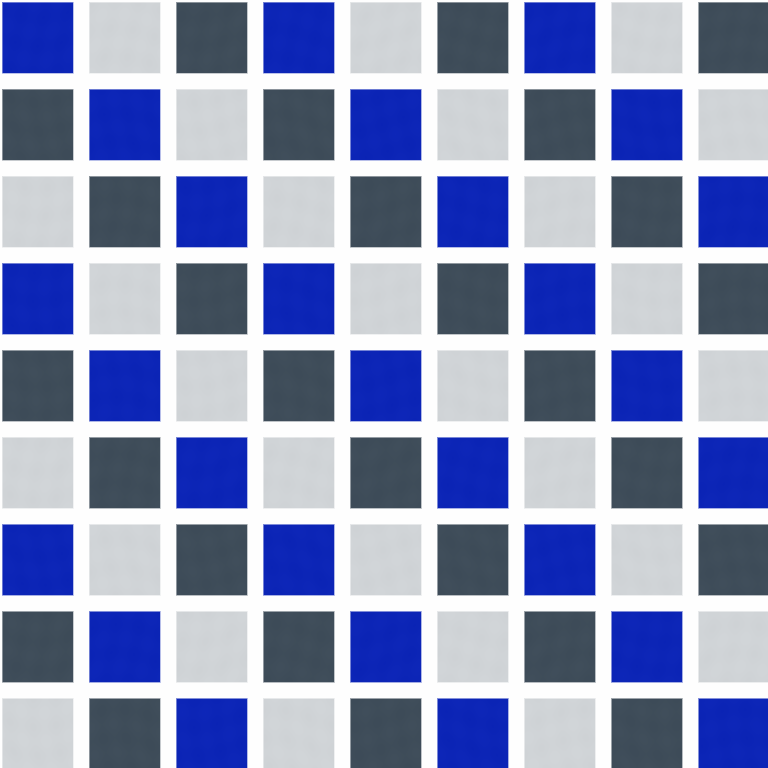
This pattern is drawn by a Shadertoy shader. Its source:

```glsl
// Grid of square tiles in three colours stepping along diagonals, on white.
#define PITCH 0.1133
#define TILE 0.0923
#define MARGIN 0.0031
#define SOFTNESS 0.0010
#define MOTTLE 0.006
#define BLUE vec3(0.047, 0.145, 0.715)
#define PALE vec3(0.815, 0.830, 0.842)
#define SLATE vec3(0.245, 0.300, 0.350)
#define GROUND vec3(0.996)

// Signed distance to an axis-aligned square centred on the origin.
float squareDistance(vec2 p, float halfSide) {
    vec2 d = abs(p) - halfSide;
    return length(max(d, 0.0)) + min(max(d.x, d.y), 0.0);
}

// The colour advances one step per column and goes back one per row.
vec3 tileColor(vec2 cell) {
    float step3 = mod(cell.x - cell.y, 3.0);
    return step3 < 0.5 ? BLUE : step3 < 1.5 ? PALE : SLATE;
}

// Faint uneven tone from layered sines, in the range -1 to 1.
float mottle(vec2 p) {
    return 0.5 * sin(p.x * 210.0 + 2.0 * sin(p.y * 23.0))
         + 0.5 * sin(p.y * 170.0 + 2.0 * sin(p.x * 31.0));
}

void mainImage(out vec4 fragColor, in vec2 fragCoord) {
    vec2 uv = fragCoord / iResolution.xy;

    // Cells are counted from the upper left corner.
    vec2 grid = vec2(uv.x, 1.0 - uv.y) - MARGIN + 0.5 * (PITCH - TILE);
    vec2 cell = floor(grid / PITCH);
    vec2 local = grid - (cell + 0.5) * PITCH;

    // Tile coverage with a smooth edge.
    float blur = max(SOFTNESS, 0.7 / iResolution.y);
    float coverage = 1.0 - smoothstep(-blur, blur, squareDistance(local, 0.5 * TILE));

    vec3 tile = tileColor(cell) + MOTTLE * mottle(uv);
    fragColor = vec4(mix(GROUND, tile, coverage), 1.0);
}
```
